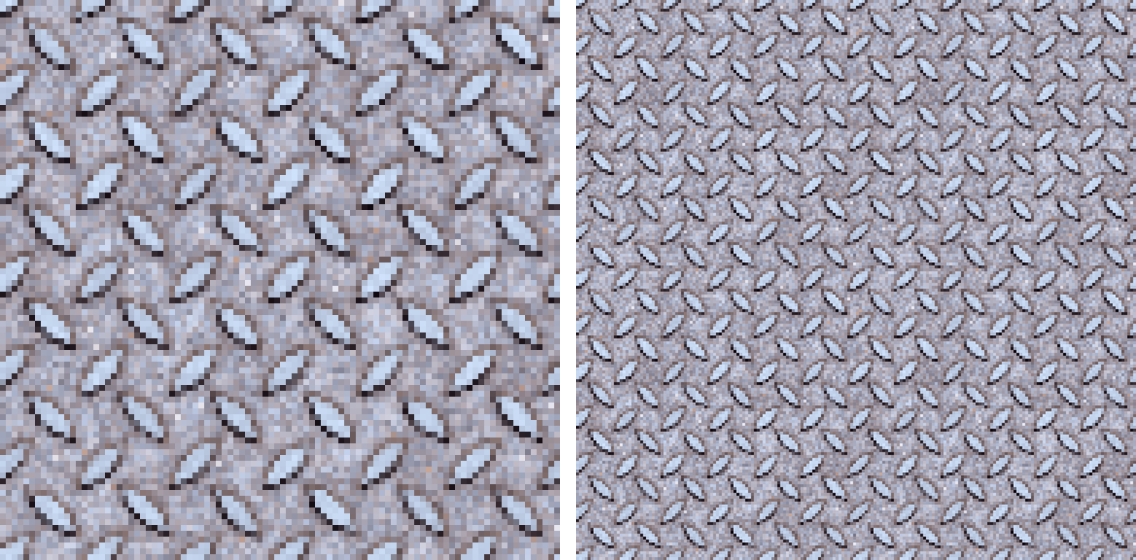
Left, the tile; right, the same tile 2 across and 2 down.
A Shadertoy shader for this texture:

```glsl
// Worn steel tread plate in square grains: 6 by 6 repeats of crossed lens-shaped lugs.

const float REPEATS = 6.0;
const float GRAINS = 96.0; // square grains across the canvas, 16 per repeat

float hash(vec2 p, float seed) {
    vec3 q = fract(vec3(p.xyx + seed * 7.31) * vec3(0.1031, 0.1030, 0.0973));
    q += dot(q, q.yzx + 33.33);
    return fract((q.x + q.y) * q.z);
}

// Value noise with n cells across the canvas, wrapping at the edges
float noise(vec2 uv, float n, float seed) {
    vec2 i = floor(uv * n), f = fract(uv * n);
    f = f * f * (3.0 - 2.0 * f);
    vec2 a = mod(i, n), b = mod(i + 1.0, n);
    return mix(mix(hash(a, seed), hash(vec2(b.x, a.y), seed), f.x),
               mix(hash(vec2(a.x, b.y), seed), hash(b, seed), f.x), f.y);
}

// Lens of half width size.x and half length size.y: outward normal in xy, distance in z
vec3 lens(vec2 p, vec2 size) {
    float radius = dot(size, size) / (2.0 * size.x);
    vec2 q = vec2(abs(p.x) + radius - size.x, p.y);
    float len = length(q);
    return vec3(q.x * (p.x < 0.0 ? -1.0 : 1.0) / len, q.y / len, len - radius);
}

// Colour of one square grain of the plate
vec3 plate(vec2 cell) {
    cell = mod(cell, GRAINS);
    vec2 uv = (cell + 0.5) / GRAINS;

    // Base metal with grain, stains and rare bright, rusty or dark specks
    float grain = hash(cell, 1.0);
    float warmth = hash(cell, 4.0) - 0.5;
    float speck = hash(cell, 5.0);
    float tone = 0.5 + 0.8 * (grain - 0.5) + 0.45 * (noise(uv, 48.0, 2.0) - 0.5)
               + 0.45 * (noise(uv, 16.0, 3.0) - 0.5);
    vec3 color = mix(vec3(0.565, 0.54, 0.59), vec3(0.78, 0.80, 0.875), tone);
    color += warmth * vec3(0.07, 0.0, -0.06);
    color = mix(color, vec3(0.95, 0.94, 0.97), 0.8 * step(0.994, speck));
    color = mix(color, vec3(0.80, 0.62, 0.52), 0.7 * step(speck, 0.004));
    color = mix(color, vec3(0.42, 0.41, 0.47), 0.6 * step(abs(speck - 0.5), 0.008));

    // Two interleaved families of lugs, leaning left and right
    for (int k = 0; k < 2; k++) {
        float family = float(k);
        vec2 grid = uv * REPEATS - mix(vec2(0.547, 0.53), vec2(0.08, 0.03), family) + 0.5;
        vec2 id = mod(floor(grid), REPEATS);
        vec2 jitter = vec2(hash(id, 11.0 + family), hash(id, 13.0 + family)) - 0.5;
        float wear = hash(id, 15.0 + family);
        float angle = radians(mix(135.0, 45.0, family)) + 0.1 * jitter.x;
        vec2 axis = vec2(cos(angle), sin(angle)), side = vec2(-axis.y, axis.x);
        vec2 p = fract(grid) - 0.5 - 0.04 * jitter;
        vec2 local = vec2(dot(p, side), dot(p, axis));

        vec3 shape = lens(local, vec2(0.096 + 0.014 * wear, 0.32 + 0.02 * jitter.y));
        float dist = shape.z + 0.02 * (grain - 0.5);
        vec2 normal = side * shape.x + axis * shape.y;
        float facing = dot(normal, vec2(0.22, 0.975));
        float shade = smoothstep(0.0, 0.7, -facing);

        // Dirty halo in the surrounding metal
        float halo = 1.0 - smoothstep(0.01, 0.16, dist);
        color = mix(color, vec3(0.49, 0.43, 0.45), 0.65 * halo);

        // Rusty rim above, black shadow below
        vec3 rust = mix(vec3(0.36, 0.29, 0.29), vec3(0.56, 0.47, 0.45), hash(cell, 8.0));
        vec3 dark = mix(vec3(0.05, 0.02, 0.05), vec3(0.19, 0.15, 0.18), hash(cell, 9.0));
        vec3 rim = mix(rust, dark, shade * (0.8 + 0.2 * wear));
        color = mix(color, rim, (1.0 - smoothstep(0.03, 0.066, dist)) * mix(0.8, 1.0, shade));

        // Polished top, dulled towards its tips and lower edge
        float polish = 0.75 + 0.5 * (grain - 0.5) + 0.3 * (wear - 0.5);
        polish -= 0.5 * smoothstep(0.16, 0.33, abs(local.y));
        polish -= 0.4 * shade * smoothstep(-0.06, 0.0, dist);
        vec3 face = mix(vec3(0.64, 0.68, 0.77), vec3(0.80, 0.87, 0.97), polish);
        color = mix(color, face, 1.0 - smoothstep(-0.022, 0.018, dist));
    }
    return clamp(color, 0.0, 1.0);
}

void mainImage(out vec4 fragColor, in vec2 fragCoord) {
    // Blend neighbouring grains over one screen pixel to smooth their edges
    vec2 q = fragCoord / iResolution.xy * GRAINS - 0.5;
    vec2 cell = floor(q);
    vec2 f = clamp((fract(q) - 0.5) / min(GRAINS / iResolution.xy, 1.0) + 0.5, 0.0, 1.0);
    vec3 lower = mix(plate(cell), plate(cell + vec2(1.0, 0.0)), f.x);
    vec3 upper = mix(plate(cell + vec2(0.0, 1.0)), plate(cell + 1.0), f.x);
    fragColor = vec4(mix(lower, upper, f.y), 1.0);
}
```
